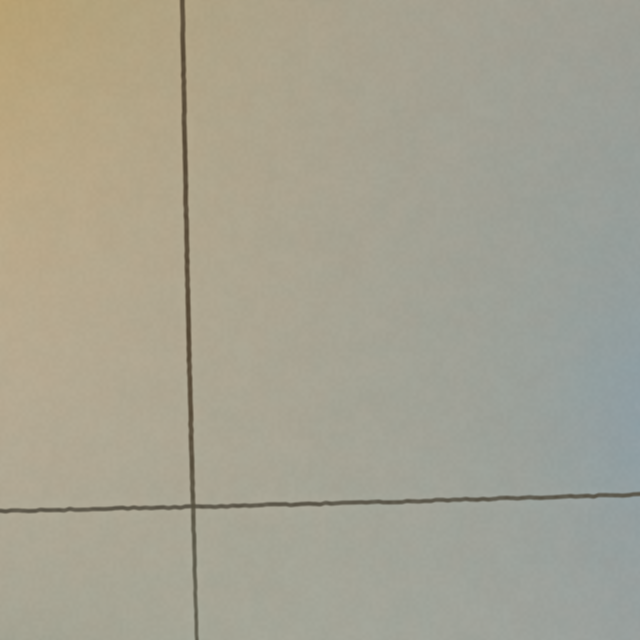
Give the GLSL for this texture, as a Shadertoy shader.

```glsl
float hash(vec2 p) {
    vec3 q = fract(p.xyx * vec3(0.1031, 0.1030, 0.0973));
    q += dot(q, q.yzx + 33.33);
    return fract((q.x + q.y) * q.z);
}

float valueNoise(vec2 p) {
    vec2 cell = floor(p);
    vec2 f = fract(p);
    f = f * f * (3.0 - 2.0 * f);
    float low = mix(hash(cell), hash(cell + vec2(1.0, 0.0)), f.x);
    float high = mix(hash(cell + vec2(0.0, 1.0)), hash(cell + 1.0), f.x);
    return mix(low, high, f.y);
}

// Parabola through three colours at t = 0, 0.5 and 1
vec3 blend3(vec3 a, vec3 b, vec3 c, float t) {
    return a * (1.0 - t) * (1.0 - 2.0 * t) + b * 4.0 * t * (1.0 - t) + c * t * (2.0 * t - 1.0);
}

// Warm light at the upper left fading to cool shade at the right
vec3 wallColor(vec2 uv) {
    vec3 left = blend3(vec3(0.64, 0.635, 0.57), vec3(0.72, 0.665, 0.56), vec3(0.715, 0.63, 0.45), uv.y);
    vec3 middle = blend3(vec3(0.64, 0.645, 0.595), vec3(0.655, 0.64, 0.575), vec3(0.665, 0.635, 0.55), uv.y);
    vec3 right = blend3(vec3(0.60, 0.625, 0.615), vec3(0.58, 0.617, 0.61), vec3(0.615, 0.615, 0.575), uv.y);
    vec3 color = blend3(left, middle, right, uv.x);
    vec2 glow = (uv - vec2(1.02, 0.36)) / vec2(0.13, 0.16);
    return color + vec3(-0.02, 0.0, 0.025) * exp(-dot(glow, glow));
}

// Soft-edged coverage of a groove at a signed distance
float groove(float dist, float halfWidth, float softness) {
    return 1.0 - smoothstep(halfWidth - softness, halfWidth + softness, abs(dist));
}

// Broad blotches and fine grain, both centred on zero
vec3 mottle(vec2 uv) {
    float blotch = valueNoise(uv * 24.0) + valueNoise(uv * 57.0 + 9.0) - 1.0;
    float tint = valueNoise(uv * 42.0 + 31.0) - 0.5;
    float grain = valueNoise(uv * 190.0) - 0.5;
    return vec3(0.007 * blotch + 0.014 * grain) + tint * vec3(0.012, -0.003, -0.005);
}

void mainImage(out vec4 fragColor, in vec2 fragCoord) {
    vec2 uv = fragCoord / iResolution.xy;
    float softness = max(0.0024, 0.8 / iResolution.y);
    vec3 color = wallColor(uv) + mottle(uv);

    // Slightly bowed joints with ragged edges
    float jointX = 0.3075 - 0.030 * uv.y + 0.0075 * uv.y * uv.y;
    float jointY = 0.2015 + 0.020 * uv.x + 0.006 * uv.x * uv.x;
    float raggedX = 0.0010 * (valueNoise(vec2(uv.y * 110.0, 3.0)) - 0.5);
    float raggedY = 0.0022 * (valueNoise(vec2(uv.x * 110.0, 7.0)) - 0.5);
    float distX = uv.x - jointX + raggedX;
    float distY = uv.y - jointY + raggedY;

    // Pale rims beside the joints
    float rim = exp(-pow(distX / 0.010, 2.0)) + exp(-pow(distY / 0.010, 2.0));
    color += 0.012 * rim;

    float upright = groove(distX, mix(0.0027, 0.0036, smoothstep(0.0, 0.3, uv.y)), softness);
    float level = groove(distY, 0.0032, softness);
    float wear = 0.84 + 0.14 * valueNoise(uv * 130.0 + 5.0);
    vec3 uprightColor = mix(vec3(0.34, 0.33, 0.27), vec3(0.31, 0.26, 0.19), smoothstep(0.1, 0.4, uv.y));
    color = mix(color, vec3(0.33, 0.31, 0.26), level * wear);
    color = mix(color, uprightColor, upright * wear);

    fragColor = vec4(color, 1.0);
}
```
